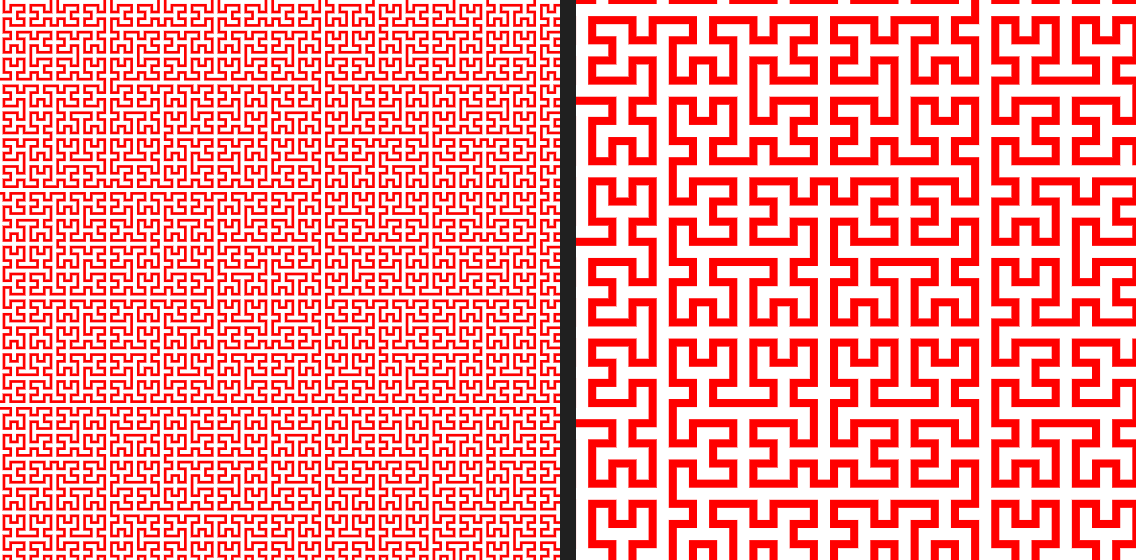
Left: the whole. Right: its middle third, enlarged.
Reproduce this pattern procedurally as a WebGL 1 fragment shader.

```glsl
precision highp float;
// A dense Hilbert curve in red line on white, cropped so two halves of the maze meet.
// Each cell finds its place along the curve; neighbours one step apart are joined by arms.
// A half turn about PIVOT yields the lower half from the upper one.

uniform vec2 u_resolution;

#define CELLS_ACROSS 83.36
#define PIVOT vec2(0.5769, 0.2768)
#define HALF_SIDE 64.0
#define LINE_WIDTH 0.4
#define LINE_COLOR vec3(1.0, 0.0, 0.0)
#define PAPER_COLOR vec3(1.0)

// Position along a Hilbert curve that opens to the left; negative outside the square.
float hilbertIndex(vec2 cell) {
  float side = 2.0 * HALF_SIDE;
  if (min(cell.x, cell.y) < 0.0 || max(cell.x, cell.y) >= side) return -10.0;
  vec2 c = cell.yx;
  float index = 0.0;
  float s = HALF_SIDE;
  for (int level = 0; level < 7; level++) {
    vec2 quadrant = step(vec2(s), c);
    c -= s * quadrant;
    index += s * s * mix(quadrant.y, 3.0 - quadrant.y, quadrant.x);
    // The two quadrants by the opening are turned sideways.
    if (quadrant.y < 0.5) {
      if (quadrant.x > 0.5) c = s - 1.0 - c;
      c = c.yx;
    }
    s *= 0.5;
  }
  return index;
}

// Signed distance to a bar from the cell centre out through the edge facing dir.
float armDistance(vec2 f, vec2 dir) {
  float across = abs(dot(f, vec2(-dir.y, dir.x))) - 0.5 * LINE_WIDTH;
  return max(across, -dot(f, dir));
}

float curveDistance(vec2 q) {
  vec2 cell = floor(q);
  vec2 f = q - cell - 0.5;
  float here = hilbertIndex(cell);
  float d = max(abs(f.x), abs(f.y)) - 0.5 * LINE_WIDTH;
  vec2 dir = vec2(1.0, 0.0);
  for (int i = 0; i < 4; i++) {
    float stepAlong = abs(hilbertIndex(cell + dir) - here);
    if (abs(stepAlong - 1.0) < 0.5) d = min(d, armDistance(f, dir));
    dir = vec2(-dir.y, dir.x);
  }
  return d;
}

void main() {
  vec2 q = (gl_FragCoord.xy / u_resolution - PIVOT) * CELLS_ACROSS;
  if (q.y < 0.0) q = -q;
  q.x += HALF_SIDE;

  // One pixel of edge smoothing.
  float pixel = CELLS_ACROSS / u_resolution.x;
  float ink = clamp(0.5 - curveDistance(q) / pixel, 0.0, 1.0);
  gl_FragColor = vec4(mix(PAPER_COLOR, LINE_COLOR, ink), 1.0);
}
```
